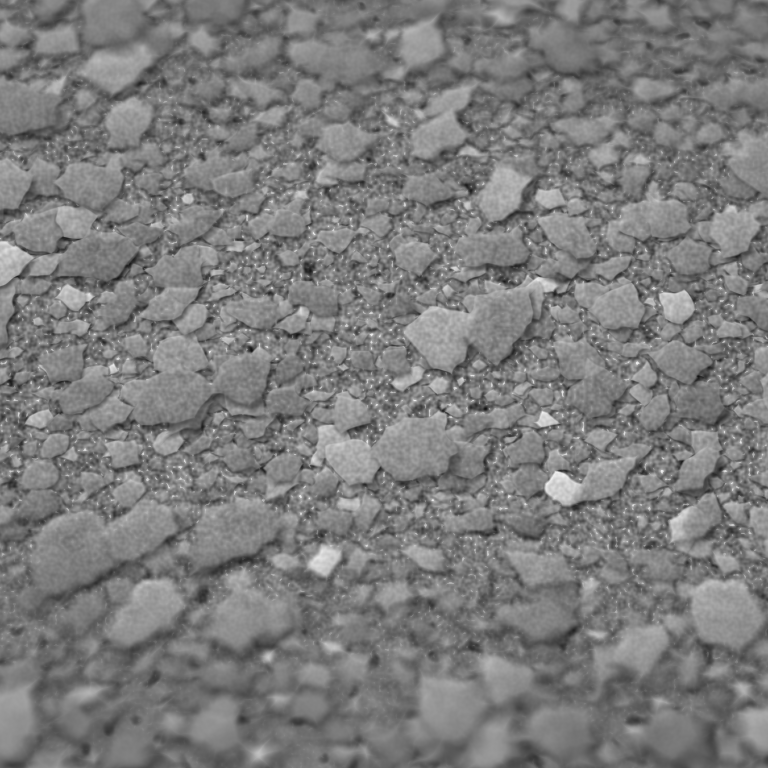
This texture is drawn by a three.js fragment shader. Its source:

```glsl
varying vec2 vUv;

const float TAU = 6.2831853;
const int STONE_LAYERS = 5;
const int STONE_SIDES = 6;
const float FINEST_CELLS = 44.0;    // cells across for the smallest stones
const float LAYER_SHRINK = 0.66;    // cell count ratio between layers
const float STONE_CHANCE = 0.46;
const vec2 STONE_RADIUS = vec2(0.27, 0.5);
const vec2 STONE_TONE = vec2(0.52, 0.68);
const float BRIGHT_BOOST = 0.2;
const float SOIL_TONE = 0.485;
const float GRIT_CONTRAST = 0.36;
const float PIT_DEPTH = 0.2;
const float SHADOW_DEPTH = 0.42;
const vec2 SHADOW_SHIFT = vec2(0.1, -0.2);
const float FOCUS_HEIGHT = 0.54;
const float SHARP_EDGE = 0.0016;
const float BLURRED_EDGE = 0.0085;

float hash(vec2 p) {
  vec3 q = fract(vec3(p.xyx) * 0.1031);
  q += dot(q, q.yzx + 33.33);
  return fract((q.x + q.y) * q.z);
}

float cornerSlope(vec2 corner, vec2 offset) {
  float angle = TAU * hash(corner + 71.0);
  return dot(vec2(cos(angle), sin(angle)), offset);
}

float gradientNoise(vec2 p) {
  vec2 i = floor(p);
  vec2 f = p - i;
  vec2 u = f * f * f * (f * (f * 6.0 - 15.0) + 10.0);
  vec2 e = vec2(1.0, 0.0);
  float low = mix(cornerSlope(i, f), cornerSlope(i + e, f - e), u.x);
  float high = mix(cornerSlope(i + e.yx, f - e.yx), cornerSlope(i + 1.0, f - 1.0), u.x);
  return mix(low, high, u.y);
}

mat2 rotation(float angle) {
  float c = cos(angle);
  float s = sin(angle);
  return mat2(c, -s, s, c);
}

// Irregular convex polygon of about unit radius
float stoneDistance(vec2 q, vec2 seed) {
  float d = -1.0;
  for (int i = 0; i < STONE_SIDES; i++) {
    vec2 key = seed + vec2(float(i) * 7.0, 19.0);
    float angle = (float(i) + 0.8 * hash(key)) * TAU / float(STONE_SIDES);
    float reach = mix(0.6, 1.0, hash(key + 5.0));
    d = max(d, dot(q, vec2(cos(angle), sin(angle))) - reach);
  }
  return d;
}

// Paints one layer of scattered stones over the given tone
float paintStones(float tone, vec2 ground, float cells, float layer, float edge, float grain) {
  vec2 p = ground * cells;
  vec2 home = floor(p);
  for (int j = -1; j <= 1; j++) {
    for (int i = -1; i <= 1; i++) {
      vec2 cell = home + vec2(float(i), float(j));
      vec2 seed = cell + 100.0 + layer * 57.0;
      if (hash(seed) > STONE_CHANCE) continue;
      vec2 center = cell + 0.2 + 0.6 * vec2(hash(seed + 11.0), hash(seed + 23.0));
      float radius = mix(STONE_RADIUS.x, STONE_RADIUS.y, hash(seed + 31.0));
      float tilt = 0.35 + 2.2 * (hash(seed + 43.0) - 0.5);
      float squash = mix(0.55, 1.0, hash(seed + 47.0));
      vec2 stretch = vec2(1.2, 1.2 * squash);
      vec2 local = (p - center) / radius;
      mat2 turn = rotation(tilt);
      float scale = radius * squash / cells;
      float d = stoneDistance(turn * local / stretch, seed) * scale;
      float under = stoneDistance(turn * (local - SHADOW_SHIFT) / stretch, seed) * scale;

      // Contact shadow, then the lit face with its rim
      float softness = edge * 1.5 + 0.08 * scale;
      tone *= 1.0 - SHADOW_DEPTH * smoothstep(softness, -softness, under);
      float face = mix(STONE_TONE.x, STONE_TONE.y, hash(seed + 59.0));
      face += BRIGHT_BOOST * smoothstep(0.86, 1.0, hash(seed + 67.0));
      face += 0.05 * dot(local, vec2(-0.4, 0.8)) + grain;
      float rim = smoothstep(-0.22 * scale - edge, 0.0, d);
      face += 0.06 * rim * clamp(local.y - 0.3 * local.x, -1.0, 1.0);
      float cover = mix(0.72, 1.0, hash(seed + 73.0));
      tone = mix(tone, face, cover * smoothstep(edge, -edge, d));
    }
  }
  return tone;
}

void main() {
  // Ground recedes upward; focus falls off away from a middle band
  vec2 ground = vec2((vUv.x - 0.5) * (0.88 + 0.35 * vUv.y), vUv.y * (0.95 + 0.3 * vUv.y));
  float defocus = smoothstep(0.12, 0.52, abs(vUv.y - FOCUS_HEIGHT + 0.06 * (vUv.x - 0.5)));
  float edge = mix(SHARP_EDGE, BLURRED_EDGE, defocus);
  float detail = mix(1.0, 0.12, defocus);

  // Soil with grit, pale specks and dark pits
  float fine = gradientNoise(vUv * 185.0);
  float coarse = gradientNoise(rotation(0.6) * vUv * 105.0);
  float lumps = gradientNoise(ground * 34.0);
  float patches = gradientNoise(ground * 9.0);
  float tone = SOIL_TONE + 0.07 * patches + 0.1 * lumps;
  tone += GRIT_CONTRAST * detail * (0.65 * fine + 0.6 * coarse);
  tone += 0.2 * detail * smoothstep(0.3, 0.5, fine);
  tone -= PIT_DEPTH * smoothstep(0.15, 0.5, gradientNoise(ground * 42.0 + 8.0));

  // Stones, smallest first, with chipped outlines
  vec2 chips = vec2(gradientNoise(ground * 38.0 + 3.0), gradientNoise(ground * 38.0 + 60.0));
  float grain = detail * (0.1 * fine + 0.07 * coarse) + 0.07 * lumps;
  float cells = FINEST_CELLS;
  for (int k = 0; k < STONE_LAYERS; k++) {
    tone = paintStones(tone, ground + 0.009 * chips, cells, float(k), edge, grain);
    cells *= LAYER_SHRINK;
  }

  // Gentle corner falloff
  vec2 fromCenter = vUv - 0.5;
  tone *= 1.02 - 0.2 * dot(fromCenter, fromCenter);
  gl_FragColor = vec4(vec3(clamp(tone, 0.0, 1.0)), 1.0);
}
```
